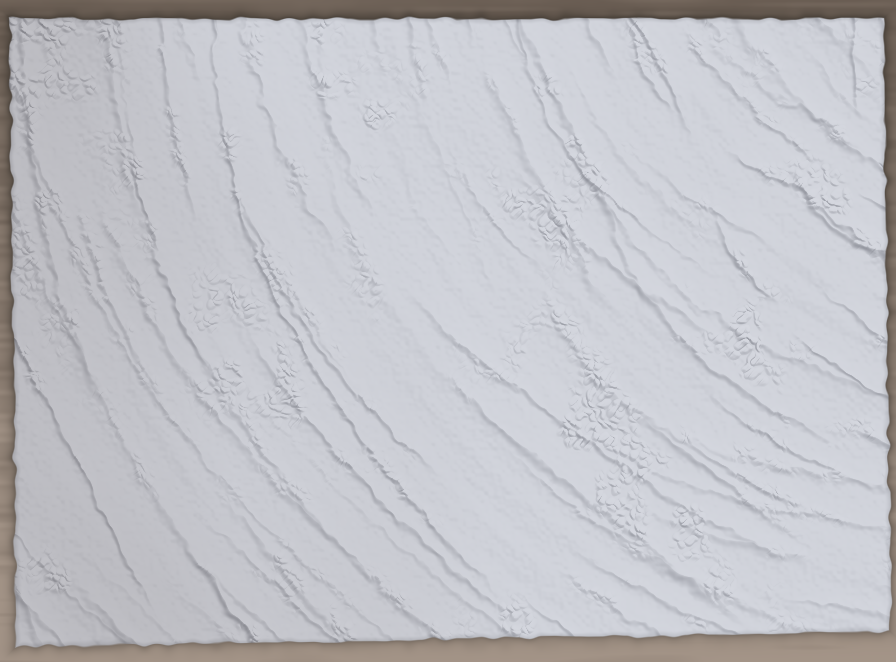
A WebGL 2 fragment shader for this texture:

```glsl
#version 300 es
precision highp float;
// White plaster panel with curved palette-knife ridges, lying on streaked wood.

uniform vec2 u_resolution;
out vec4 fragColor;

// Lengths are in canvas heights.
const vec2 SWEEP_CENTRE = vec2(1.645, 1.215);
const vec2 LIGHT_DIR = vec2(0.55, 0.83);
const vec3 PLASTER_LIGHT = vec3(0.815, 0.825, 0.855);
const vec3 PLASTER_GREY = vec3(0.735, 0.735, 0.757);
const vec3 WOOD_TAN = vec3(0.64, 0.58, 0.53);
const vec3 WOOD_BROWN = vec3(0.42, 0.37, 0.33);
const vec3 WOOD_DARK = vec3(0.27, 0.24, 0.21);
const int RIDGE_LAYERS = 3;
const float RIDGE_FREQ = 6.5;
const float RIDGE_HEIGHT = 0.0062;
const float RIDGE_FACE = 0.0055;
const float CRUMB_SCALE = 75.0;
const float CRUMB_HEIGHT = 0.0065;
const float GRAIN_HEIGHT = 0.0007;
const float RELIEF = 0.19;
const float SLOPE_STEP = 0.002;

float hash(vec2 p) {
    vec3 q = fract(p.xyx * vec3(0.1031, 0.1030, 0.0973));
    q += dot(q, q.yzx + 33.33);
    return fract((q.x + q.y) * q.z);
}

float noise(vec2 p) {
    vec2 i = floor(p), f = fract(p);
    f = f * f * (3.0 - 2.0 * f);
    return mix(mix(hash(i), hash(i + vec2(1, 0)), f.x),
               mix(hash(i + vec2(0, 1)), hash(i + vec2(1, 1)), f.x), f.y);
}

// Distance to the nearest scattered point
float cellular(vec2 p) {
    vec2 i = floor(p), f = fract(p);
    float nearest = 2.0;
    for (int y = -1; y <= 1; y++)
        for (int x = -1; x <= 1; x++) {
            vec2 o = vec2(x, y);
            vec2 site = o + vec2(hash(i + o), hash(i + o + 57.0));
            nearest = min(nearest, length(site - f));
        }
    return nearest;
}

float plasterHeight(vec2 p) {
    vec2 d = p - SWEEP_CENTRE;
    float r = length(d), a = atan(d.y, d.x) + 4.0;
    float wobble = noise(p * 38.0) - 0.5 + 0.6 * (noise(p * 95.0) - 0.5);
    float h = 0.0, crest = 0.0;

    // Broken ridges: gentle inner slope, steep outer face
    for (int k = 0; k < RIDGE_LAYERS; k++) {
        float layer = float(k);
        float freq = RIDGE_FREQ * (1.0 + 0.75 * layer);
        float q = (r + 0.16 * noise(vec2(a * 2.2, r * 2.5) + layer * 9.1)
                     + 0.05 * (layer - 1.0) * a + 0.009 * wobble) * freq + layer * 0.37;
        float id = floor(q + 0.5), f = q - id, t = f / freq;
        float along = noise(vec2(id * 17.0 + layer * 61.0, a * 5.5 + id * 3.1));
        float strength = smoothstep(0.28, 0.72, along) * (1.0 - 0.2 * layer);
        float face = RIDGE_FACE * (0.7 + 0.8 * hash(vec2(id, layer + 3.0)));
        float shape = t > 0.0 ? exp(-t * t / (face * face)) : exp(t * freq * 6.0);
        shape *= smoothstep(0.5, 0.3, abs(f));
        h += RIDGE_HEIGHT * strength * shape;
        crest = max(crest, strength * exp(-t * t / 0.00009));
    }

    // Torn crumbs on crests and in rough bands along the sweep
    float band = smoothstep(0.62, 0.85, noise(vec2(a * 5.0 + 2.0, r * 11.0)));
    float patchy = smoothstep(0.45, 0.75, noise(p * 23.0 + 4.0));
    float lump = smoothstep(0.6, 0.1, cellular(p * CRUMB_SCALE + wobble));
    h += CRUMB_HEIGHT * lump * patchy * clamp(0.75 * crest + 0.65 * band, 0.0, 1.0);

    // Trowel drag and fine grain
    h += 0.0016 * noise(vec2(a * 7.0, r * 48.0)) + 0.006 * noise(p * 6.0);
    return h + GRAIN_HEIGHT * noise(p * 150.0);
}

vec3 plaster(vec2 p, float aspect) {
    float h = plasterHeight(p);
    vec2 slope = vec2(plasterHeight(p + vec2(SLOPE_STEP, 0)) - h,
                      plasterHeight(p + vec2(0, SLOPE_STEP)) - h) / SLOPE_STEP;
    float lit = -dot(slope, LIGHT_DIR);
    lit = lit > 0.0 ? 0.32 * lit / (1.0 + 2.5 * lit) : lit / (1.0 - 0.45 * lit);
    float tone = p.x / aspect + 0.12 * p.y + 0.25 * (noise(p * 3.0) - 0.5);
    vec3 base = mix(PLASTER_GREY, PLASTER_LIGHT, smoothstep(0.12, 0.55, tone));
    return base + RELIEF * lit * vec3(1.0, 1.0, 0.98);
}

vec3 wood(vec2 p, float gap) {
    float grain = noise(vec2(p.x * 4.0, p.y * 140.0)) * 0.6 + noise(vec2(p.x * 9.0, p.y * 45.0)) * 0.4;
    float tone = 1.1 - 1.05 * p.y + 0.5 * (grain - 0.5);
    vec3 c = mix(WOOD_BROWN, WOOD_TAN, clamp(tone, 0.0, 1.0));
    float shadow = exp(-gap * 130.0) * mix(0.45, 1.0, p.y);
    return mix(c, WOOD_DARK, shadow);
}

void main() {
    vec2 p = gl_FragCoord.xy / u_resolution.y;
    float aspect = u_resolution.x / u_resolution.y, px = 1.0 / u_resolution.y;

    // Slightly skewed panel with a ragged rim
    float side = min(p.x - mix(0.025, 0.015, p.y), aspect - mix(0.008, 0.019, p.y) - p.x);
    float ends = min(p.y - mix(0.023, 0.046, p.x / aspect), 0.972 - p.y);
    float inside = min(side, ends) + 0.007 * (noise(p * 55.0) - 0.5);
    vec3 panel = plaster(p, aspect) - 0.07 * smoothstep(0.008, 0.0, inside);
    vec3 c = mix(wood(p, max(-inside, 0.0)), panel, smoothstep(-px, px, inside));
    fragColor = vec4(clamp(c, 0.0, 1.0), 1.0);
}
```
